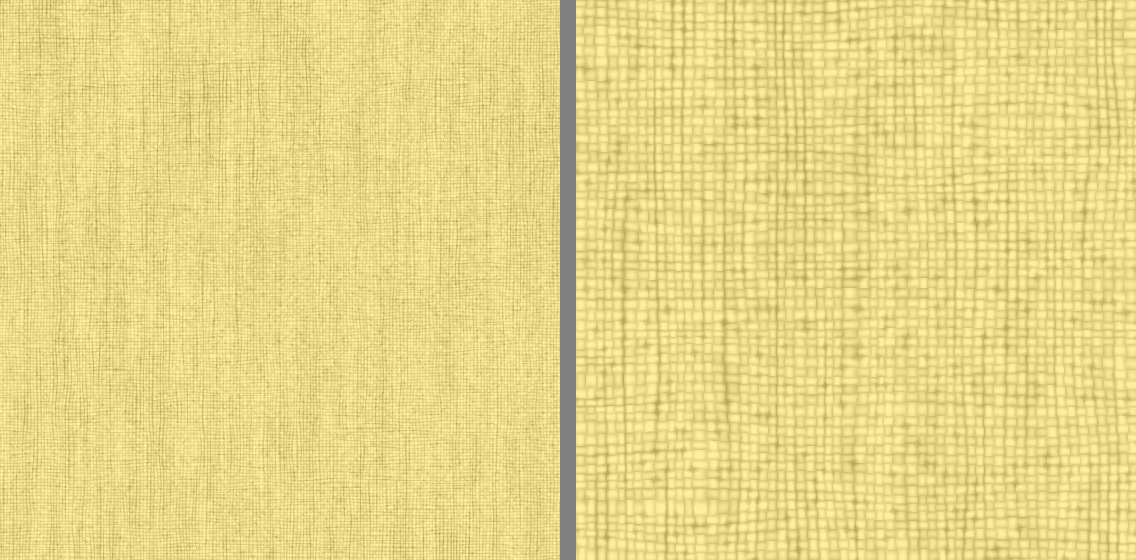
Left, the full canvas; right, a detail of the centre.
Give the GLSL for this texture, as a Shadertoy shader.

```glsl
// Fine plain-woven yellow linen with uneven threads and faint vertical streaks.

float hash(vec2 p) {
    vec3 q = fract(p.xyx * vec3(0.1031, 0.1030, 0.0973));
    q += dot(q, q.yzx + 33.33);
    return fract((q.x + q.y) * q.z);
}

float noise(vec2 p) {
    vec2 cell = floor(p), f = fract(p);
    f = f * f * (3.0 - 2.0 * f);
    return mix(mix(hash(cell), hash(cell + vec2(1, 0)), f.x),
               mix(hash(cell + vec2(0, 1)), hash(cell + vec2(1, 1)), f.x), f.y);
}

// Brightness of the cloth: 0 is a shaded gap, 1 is a lit thread.
float clothTone(vec2 uv) {
    vec2 p = uv * vec2(168.0, 174.0) + 10.0;

    // Threads wander sideways and vary in spacing.
    p += 0.9 * vec2(noise(p * vec2(0.4, 0.09)), noise(p * vec2(0.09, 0.4) + 50.0)) - 0.45;
    vec2 cell = floor(p);
    vec2 f = fract(p) - 0.5;

    // Alternate which thread lies on top.
    bool warpOnTop = mod(cell.x + cell.y, 2.0) < 0.5;
    vec2 local = warpOnTop ? f : f.yx;
    float bump = cos(3.14159 * local.x) * (0.6 + 0.4 * cos(3.14159 * local.y));

    // Gaps beside the threads, open for long vertical and shorter horizontal runs.
    float openness = 0.5 + 0.8 * noise(uv * vec2(6.0, 5.0) + 3.0);
    float columnGap = smoothstep(0.2, 0.5, abs(f.x))
        * smoothstep(0.35, 0.95, noise(vec2(floor(p.x + 0.5) * 7.0, p.y * 0.07)));
    float rowGap = smoothstep(0.2, 0.5, abs(f.y))
        * smoothstep(0.4, 1.0, noise(vec2(p.x * 0.12, floor(p.y + 0.5) * 7.0 + 90.0)));
    float pinhole = smoothstep(0.6, 0.2, length(fract(p + 0.5) - 0.5))
        * smoothstep(0.75, 1.0, hash(floor(p + 0.5) + 300.0));

    // Uneven yarn, streaks and broad mottling.
    float yarn = hash(cell + 20.0) - 0.5;
    float streak = noise(vec2(uv.x * 85.0, uv.y * 5.0)) - 0.5;
    float mottle = noise(uv * vec2(14.0, 9.0) + 70.0) - 0.5;
    float fuzz = noise(p * 2.3 + 400.0) - 0.5;

    return 0.77 + 0.95 * (bump - 0.545) + 0.42 * yarn + 0.3 * streak
        + 0.12 * mottle + 0.25 * fuzz
        - openness * (0.75 * columnGap + 0.4 * rowGap) - 0.5 * pinhole;
}

void mainImage(out vec4 fragColor, in vec2 fragCoord) {
    // Average four samples to smooth the fine weave.
    float tone = 0.0;
    for (int i = 0; i < 4; i++) {
        vec2 offset = vec2(i & 1, i >> 1) * 0.5 - 0.25;
        tone += 0.25 * clothTone((fragCoord + offset) / iResolution.y);
    }

    vec3 shade = vec3(0.82, 0.75, 0.43);
    vec3 straw = vec3(0.96, 0.90, 0.58);
    fragColor = vec4(mix(shade, straw, clamp(tone, -0.6, 1.25)), 1.0);
}
```
